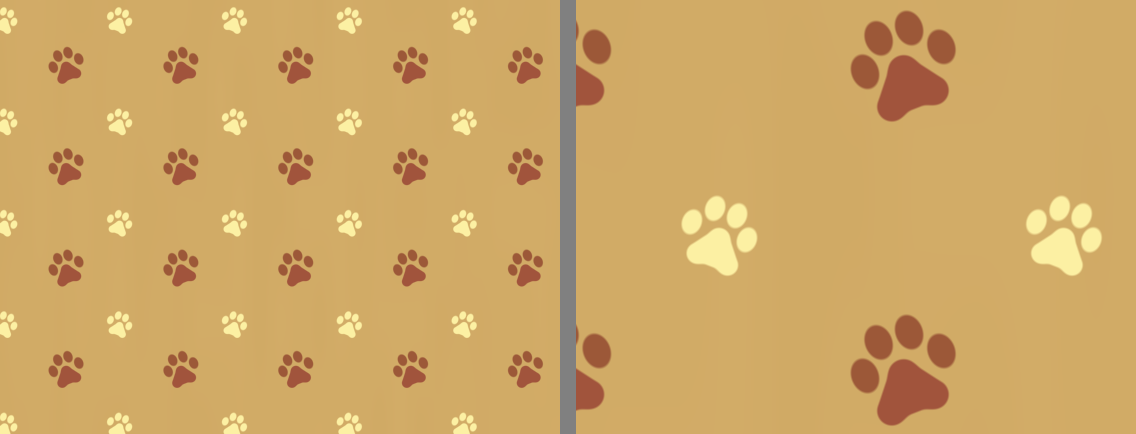
Left: the whole. Right: its middle third, enlarged.
Give the GLSL for this pattern, as a WebGL 2 fragment shader.

```glsl
#version 300 es
precision highp float;
// Staggered rows of large brown and small cream paw prints on a tan ground.

uniform vec2 u_resolution;
out vec4 fragColor;

// Lengths are in canvas widths; paw parts are in paw units.
const vec2 TILE = vec2(0.2051, 0.1810);
const vec2 BROWN_POS = vec2(0.1237, 0.0960);
const vec2 CREAM_POS = vec2(0.0043, 0.0004);
const float BROWN_SCALE = 0.0868;
const float CREAM_SCALE = 0.0625;
const float LEAN = 0.37;
const float EDGE_SOFTNESS = 0.0005;
const float MOTTLE = 0.008;

const vec2 TOE_RADII = vec2(0.093, 0.121);
const vec2 TOES[4] = vec2[4](vec2(-0.24, 0.29), vec2(-0.07, 0.47),
                             vec2(0.15, 0.46), vec2(0.31, 0.26));
const vec2 PAD_TOP = vec2(0.01, 0.20);
const vec2 PAD_LEFT = vec2(-0.155, 0.0);
const vec2 PAD_RIGHT = vec2(0.155, 0.0);

const vec3 TAN = vec3(0.82, 0.67, 0.40);
const vec3 BROWN_TOE = vec3(0.61, 0.345, 0.22);
const vec3 BROWN_PAD = vec3(0.63, 0.33, 0.235);
const vec3 CREAM = vec3(0.99, 0.94, 0.64);

float hash(vec2 p) {
    return fract(sin(dot(p, vec2(127.1, 311.7))) * 43758.5453);
}

float valueNoise(vec2 p) {
    vec2 i = floor(p), f = fract(p);
    f = f * f * (3.0 - 2.0 * f);
    return mix(mix(hash(i), hash(i + vec2(1, 0)), f.x),
               mix(hash(i + vec2(0, 1)), hash(i + vec2(1, 1)), f.x), f.y);
}

float smoothMin(float a, float b, float k) {
    float h = max(k - abs(a - b), 0.0) / k;
    return min(a, b) - h * h * k * 0.25;
}

float segment(vec2 p, vec2 a, vec2 b) {
    vec2 ab = b - a;
    return length(p - a - ab * clamp(dot(p - a, ab) / dot(ab, ab), 0.0, 1.0));
}

float ellipse(vec2 p, vec2 radii) {
    return (length(p / radii) - 1.0) * min(radii.x, radii.y);
}

// Three-lobed pad with a shallow hollow along its base.
float padDistance(vec2 p) {
    float sides = smoothMin(segment(p, PAD_TOP, PAD_LEFT),
                            segment(p, PAD_TOP, PAD_RIGHT), 0.03) - 0.10;
    return smoothMin(sides, segment(p, PAD_LEFT, PAD_RIGHT) - 0.07, 0.04);
}

float toeDistance(vec2 p) {
    float d = 1e3;
    for (int i = 0; i < 4; i++) d = min(d, ellipse(p - TOES[i], TOE_RADII));
    return d;
}

// Position inside the repeat, in the leaning frame of one paw.
vec2 pawFrame(vec2 p, vec2 origin, float scale, float mirror) {
    vec2 d = (fract((p - origin) / TILE + 0.5) - 0.5) * TILE / scale;
    d.x *= mirror;
    float c = cos(LEAN), s = sin(LEAN);
    return vec2(c * d.x + s * d.y, c * d.y - s * d.x);
}

float coverage(float d, float scale) {
    float width = 0.5 / u_resolution.x + EDGE_SOFTNESS;
    return 1.0 - smoothstep(-width, width, d * scale);
}

void main() {
    vec2 p = gl_FragCoord.xy / u_resolution.x;

    // Ground with faint upright streaks
    vec3 color = TAN + MOTTLE * (valueNoise(p * vec2(28.0, 5.0)) - 0.5);

    // Large brown paws
    vec2 q = pawFrame(p, BROWN_POS, BROWN_SCALE, 1.0);
    color = mix(color, BROWN_TOE, coverage(toeDistance(q), BROWN_SCALE));
    color = mix(color, BROWN_PAD, coverage(padDistance(q), BROWN_SCALE));

    // Small cream paws, mirrored
    q = pawFrame(p, CREAM_POS, CREAM_SCALE, -1.0);
    float creamPaw = min(toeDistance(q), padDistance(q));
    color = mix(color, CREAM, coverage(creamPaw, CREAM_SCALE));

    fragColor = vec4(color, 1.0);
}
```
